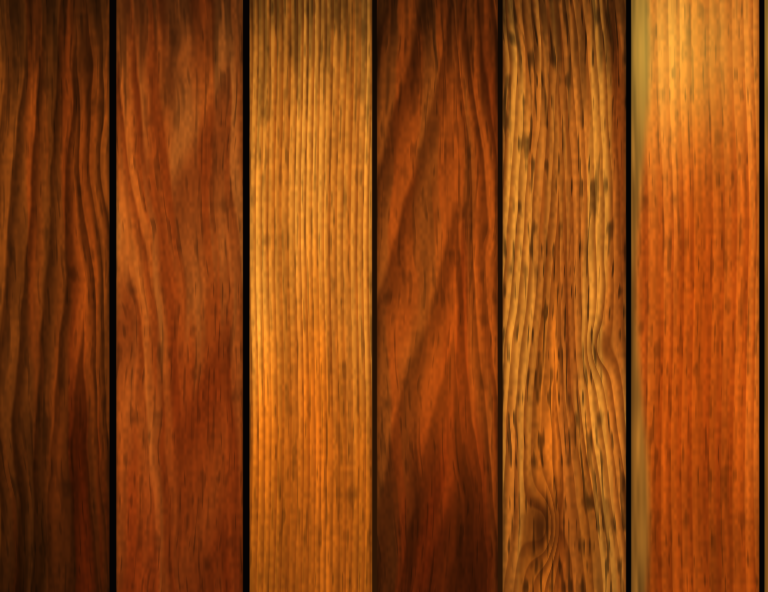
Reproduce this texture procedurally as a Shadertoy shader.

```glsl
// Six weathered vertical wood planks with warm stained grain, knots and dark gaps.

float hash(vec2 p) {
    p = fract(p * vec2(0.1031, 0.1137));
    p += dot(p, p.yx + 33.33);
    return fract((p.x + p.y) * p.x * 7.13);
}

float noise(vec2 p) {
    vec2 i = floor(p), f = fract(p);
    f = f * f * (3.0 - 2.0 * f);
    return mix(mix(hash(i), hash(i + vec2(1, 0)), f.x),
               mix(hash(i + vec2(0, 1)), hash(i + vec2(1, 1)), f.x), f.y);
}

float fbm(vec2 p) {
    float sum = 0.0, amp = 0.53;
    for (int i = 0; i < 4; i++) {
        sum += amp * noise(p);
        p = p * 2.03 + 17.3;
        amp *= 0.5;
    }
    return sum;
}

// Per plank colours
const vec3 lightWood[6] = vec3[6](
    vec3(0.58, 0.28, 0.07), vec3(0.72, 0.40, 0.14), vec3(0.98, 0.64, 0.22),
    vec3(0.56, 0.27, 0.07), vec3(0.86, 0.54, 0.18), vec3(0.96, 0.55, 0.18));
const vec3 darkWood[6] = vec3[6](
    vec3(0.17, 0.07, 0.01), vec3(0.46, 0.18, 0.04), vec3(0.66, 0.34, 0.08),
    vec3(0.25, 0.10, 0.02), vec3(0.48, 0.24, 0.06), vec3(0.66, 0.27, 0.05));
const vec3 stain[6] = vec3[6](
    vec3(0.58, 0.24, 0.05), vec3(0.54, 0.17, 0.03), vec3(0.78, 0.38, 0.06),
    vec3(0.38, 0.12, 0.02), vec3(0.78, 0.38, 0.08), vec3(0.76, 0.30, 0.04));
// Ring count, wobble, cathedral bend
const vec3 grainShape[6] = vec3[6](
    vec3(11, 0.28, 0.8), vec3(7, 0.25, 0.6), vec3(20, 0.03, 0.0),
    vec3(9, 0.28, 0.7), vec3(15, 0.16, 1.0), vec3(11, 0.04, 0.0));
// Stained flame: centre, half width, height
const vec3 flameShape[6] = vec3[6](
    vec3(0.76, 0.20, 1.0), vec3(0.80, 0.24, 0.40), vec3(0.50, 0.90, 0.52),
    vec3(0.62, 0.42, 0.75), vec3(0.42, 0.22, 0.72), vec3(0.55, 0.60, 0.95));

void mainImage(out vec4 fragColor, in vec2 fragCoord) {
    vec2 uv = fragCoord / iResolution.xy;
    float v = uv.y;

    // Plank layout with slightly uneven widths
    float p = (uv.x - 0.147) / 0.169;
    p -= 0.028 * sin(1.2566 * p);
    int id = clamp(int(floor(p)) + 1, 0, 5);
    float u = fract(p), seed = float(id) * 13.7;
    vec3 grain = grainShape[id], flame = flameShape[id];

    // Warped grain coordinate
    float warp = fbm(vec2(u * 1.6 + seed, v * 2.6)) - 0.5;
    float x = u + grain.y * warp + 0.012 * sin(v * 9.0 + seed);
    float folded = id == 1 ? 0.45 + abs(x - 0.45) : x;
    float cone = abs(folded - flame.x) - flame.y * (1.0 - v / flame.z);
    float across = mix(x, cone, grain.z);

    // Knots on the fifth plank
    float knots = 0.0;
    for (int i = 0; i < 2; i++) {
        vec2 centre = mix(vec2(0.34, 0.11), vec2(0.77, 0.41), float(i));
        vec2 q = (vec2(u, v) - centre) * vec2(0.22, 0.50);
        float size = 1.0 + float(i);
        if (id == 4) knots += exp(-dot(q, q) * 1100.0 * size) / size;
    }

    // Growth rings: slow darkening followed by a sharp edge
    float phase = across * grain.x + 2.8 * knots
                + 0.7 * noise(vec2(across * 8.0, seed + v));
    float f = fract(phase);
    float ring = smoothstep(0.15, 0.80, f) * (1.0 - smoothstep(0.82, 1.0, f));
    ring *= 0.5 + 0.5 * noise(vec2(phase * 0.7 + seed, v * 5.0));

    // Broad streaks, fibres, pores and fine roughness
    float streak = fbm(vec2(across * 6.0 + seed, v * 1.5 + seed));
    float redness = fbm(vec2(x * 7.0 + seed * 2.0, v * 1.2 + 5.0));
    float fibre = noise(vec2(x * 42.0 + seed, v * 12.0));
    float rough = noise(vec2(uv.x * 290.0, v * 110.0));
    float pore = smoothstep(0.6, 1.0, noise(vec2(x * 52.0, v * 28.0 + seed)));
    float contrast = 0.9 + 5.0 * grain.y;
    float tone = clamp(0.60 + (streak - 0.48) * contrast, 0.0, 1.0);

    vec3 col = mix(darkWood[id], lightWood[id], tone);
    float soft = id == 2 || id == 5 ? 0.32 : 0.13;
    float stained = smoothstep(soft, -soft, cone + 0.7 * (redness - 0.48));
    col = mix(col, stain[id] * (0.6 + 0.7 * tone), 0.8 * stained);

    // Red and orange streaks, strongest on the wavy planks
    float vein = smoothstep(0.46, 0.66, redness) * min(1.0, 0.15 + 2.6 * grain.y);
    vec3 veinColor = mix(vec3(0.46, 0.13, 0.02), vec3(0.70, 0.29, 0.06), tone);
    col = mix(col, veinColor, 0.7 * vein);

    col = mix(col, darkWood[id] * vec3(0.85, 0.72, 0.6), ring * 0.66);
    col *= 0.86 + 0.18 * fibre + 0.16 * rough;
    col *= 1.0 - (id == 4 ? 0.45 : 0.22) * pore;
    col = mix(col, vec3(0.20, 0.08, 0.02), 0.65 * knots * (0.4 + fibre));

    // Soft orange glow on the fourth plank
    if (id == 3) {
        vec2 g = (vec2(x, v) - vec2(0.60, 0.34)) * vec2(3.6, 4.5);
        col += vec3(0.22, 0.11, 0.02) * exp(-dot(g, g)) * (0.3 + streak);
    }
    // Pale sapwood edge and bright top on the last plank
    if (id == 5) {
        float edge = 0.11 + 0.05 * sin(v * 8.0 + 0.6);
        vec3 sap = vec3(0.72, 0.46, 0.16) * (0.65 + 0.4 * fibre);
        col = mix(sap, col, smoothstep(edge - 0.04, edge + 0.04, u));
        vec2 g = (vec2(u, v) - vec2(0.42, 0.93)) * vec2(2.2, 5.5);
        col += vec3(0.20, 0.28, 0.14) * exp(-dot(g, g));
    }

    // Grimy top, dim bottom and left
    float grime = smoothstep(0.76, 1.08, v + 0.25 * (fibre - 0.5));
    col *= 1.0 - (id == 5 ? 0.1 : 0.55) * grime;
    col *= (0.8 + 0.2 * smoothstep(0.0, 0.3, v)) * (0.88 + 0.12 * smoothstep(0.0, 0.2, uv.x));

    // Rounded plank sides and dark gaps
    float gapId = floor(p + 0.5);
    float d = abs(p - gapId) * 0.169;
    float halfWidth = gapId < 1.5 ? 0.0042 : 0.0032;
    col *= 0.68 + 0.32 * smoothstep(0.0, 0.011, d);
    vec3 gap = mix(vec3(0.02, 0.012, 0.01), vec3(0.19, 0.09, 0.02),
                   step(1.5, gapId) * step(gapId, 3.5) * (1.0 - 0.8 * v));
    col = mix(gap, col, smoothstep(halfWidth - 0.0012, halfWidth + 0.0012, d));
    fragColor = vec4(clamp(col, 0.0, 1.0), 1.0);
}
```
